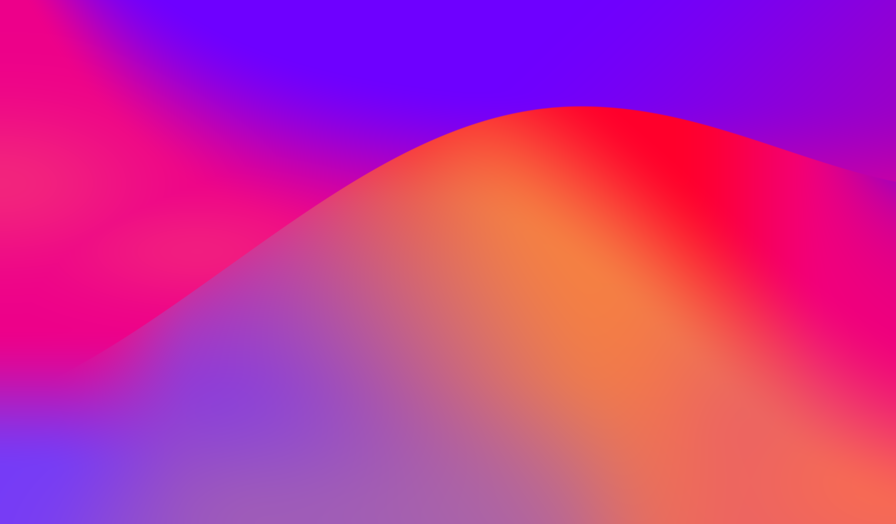
A WebGL 2 fragment shader for this background:

```glsl
#version 300 es
precision highp float;
// Smooth colour-mesh background: a glowing orange hill before a violet and pink sky.

#define PEAK vec2(0.648, 0.797)   // top of the hill
#define LEFT_WAVE vec2(0.305, 4.0)  // height and frequency of the left slope
#define RIGHT_WAVE vec2(0.081, 7.0) // height and frequency of the right slope
#define RIM_DEPTH 0.13            // reach of the glow below the left ridge
#define DUSK_DEPTH 0.10           // reach of the purple below the right ridge
#define LEAN 0.4                  // tilt of the violet to orange ramp

uniform vec2 u_resolution;
out vec4 outColor;

const vec3 BLUE    = vec3(0.43, 0.00, 1.00);
const vec3 PURPLE  = vec3(0.66, 0.00, 0.72);
const vec3 PINK    = vec3(0.93, 0.00, 0.54);
const vec3 ROSE    = vec3(0.95, 0.14, 0.49);
const vec3 INDIGO  = vec3(0.46, 0.23, 0.97);
const vec3 VIOLET  = vec3(0.50, 0.25, 0.90);
const vec3 MAUVE   = vec3(0.67, 0.41, 0.65);
const vec3 ORANGE  = vec3(0.96, 0.50, 0.26);
const vec3 CORAL   = vec3(0.92, 0.39, 0.39);
const vec3 AMBER   = vec3(0.99, 0.43, 0.30);
const vec3 RED     = vec3(1.00, 0.00, 0.17);
const vec3 SCARLET = vec3(1.00, 0.17, 0.20);
const vec3 MAGENTA = vec3(0.95, 0.00, 0.48);

float glow(vec2 p, vec2 center, vec2 radius) {
  vec2 d = (p - center) / radius;
  return exp(-dot(d, d));
}

// Height of the ridge, a cosine slope on each side of the peak
float ridgeHeight(float x) {
  float d = x - PEAK.x;
  vec2 wave = d < 0.0 ? LEFT_WAVE : RIGHT_WAVE;
  return PEAK.y - wave.x * (1.0 - cos(wave.y * d));
}

vec3 skyColor(vec2 p) {
  // Pink field with soft rose lights, sinking into indigo
  float light = max(glow(p, vec2(0.0, 0.65), vec2(0.16, 0.14)),
                    0.8 * glow(p, vec2(0.22, 0.52), vec2(0.15, 0.10)));
  vec3 pink = mix(PINK, ROSE, light);
  vec3 field = mix(INDIGO, pink, smoothstep(0.1, 0.38, p.y));
  field = mix(field, MAUVE, 0.5 * glow(p, vec2(0.2, -0.05), vec2(0.12, 0.15)));

  // Blue upper sky turning purple on the right
  vec3 upper = mix(BLUE, PURPLE, smoothstep(0.62, 1.35, p.x + 0.6 * (1.0 - p.y)));
  float border = 0.64 + 0.36 * exp(-6.0 * (p.x - 0.09));
  return mix(field, upper, smoothstep(-0.17, 0.17, p.y - border));
}

vec3 hillColor(vec2 p, float depth) {
  // Leaning ramp with a mauve foot and a coral lower right
  vec3 color = mix(VIOLET, ORANGE, smoothstep(0.3, 0.86, p.x + LEAN * p.y));
  float foot = (1.0 - smoothstep(0.0, 0.3, p.y)) * smoothstep(0.0, 0.3, p.x)
             * (1.0 - smoothstep(0.5, 0.8, p.x));
  color = mix(color, MAUVE, 0.7 * foot);
  float coral = smoothstep(0.62, 0.85, p.x) * (1.0 - smoothstep(0.15, 0.6, p.y));
  color = mix(color, CORAL, coral);
  color = mix(color, AMBER, 0.7 * glow(p, vec2(1.0, 0.08), vec2(0.14)));

  // Red shoulder that falls to the right and turns magenta
  float shoulder = mix(0.84, 0.22, smoothstep(0.48, 1.08, p.x));
  vec3 hot = mix(RED, MAGENTA, smoothstep(0.75, 0.93, p.x));
  color = mix(color, hot, smoothstep(-0.24, 0.13, p.y - shoulder));

  // Warm rim on the left slope, purple dusk at the far right
  vec3 rim = mix(ROSE, SCARLET, smoothstep(0.3, 0.5, p.x));
  float rimFade = 1.0 - smoothstep(0.45, 0.6, p.x);
  color = mix(color, rim, 0.6 * rimFade * exp(-depth / RIM_DEPTH));
  float dusk = smoothstep(0.88, 1.02, p.x) * exp(-depth / DUSK_DEPTH);
  return mix(color, PURPLE, dusk);
}

void main() {
  vec2 p = gl_FragCoord.xy / u_resolution;
  float depth = ridgeHeight(p.x) - p.y;
  float pixel = 1.0 / u_resolution.y;

  // The hill melts into the field at its left end
  float hill = smoothstep(-pixel, pixel, depth) * smoothstep(0.05, 0.22, p.x);
  vec3 color = mix(skyColor(p), hillColor(p, max(depth, 0.0)), hill);
  outColor = vec4(color, 1.0);
}
```
